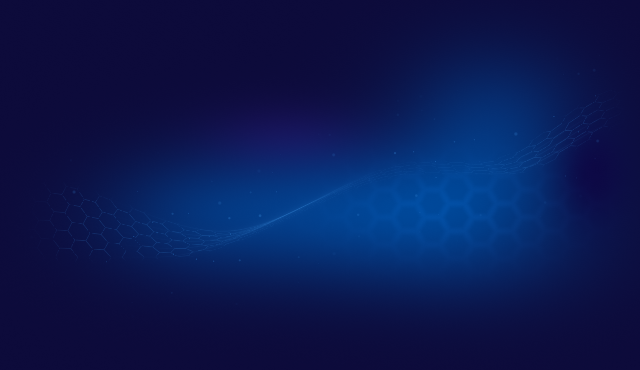
This background is drawn by a Shadertoy shader. Its source:

```glsl
const float ASPECT = 1.73;
const vec3 NIGHT = vec3(0.050, 0.042, 0.230);
const vec3 AZURE = vec3(0.000, 0.300, 0.630);
const vec3 VIOLET = vec3(0.045, 0.005, 0.070);
const vec3 LINE_COLOR = vec3(0.20, 0.52, 0.84);
const float MESH_CELL = 0.052;
const float MESH_ROWS = 4.0;
const float MESH_ALPHA = 0.27;
const float LINE_WIDTH = 0.0012;
const float BOKEH_CELL = 0.075;
const float BOKEH_ALPHA = 0.06;
const float DOT_CELL = 0.055;
const float DOT_DENSITY = 0.33;
const float DOT_ALPHA = 0.38;

float hash(vec2 p) {
    return fract(sin(dot(p, vec2(127.1, 311.7))) * 43758.5453);
}

float glow(vec2 p, vec2 center, vec2 radius) {
    vec2 d = (p - center) / radius;
    return exp(-dot(d, d));
}

// Distance to the nearest edge of a unit honeycomb
float hexEdge(vec2 p) {
    const vec2 s = vec2(1.0, 1.7320508);
    vec2 a = mod(p, s) - 0.5 * s;
    vec2 b = mod(p - 0.5 * s, s) - 0.5 * s;
    vec2 g = abs(dot(a, a) < dot(b, b) ? a : b);
    return 0.5 - max(g.x, dot(g, vec2(0.5, 0.8660254)));
}

float upperEdge(float x) {
    return 0.505 - 0.13 * smoothstep(0.1, 0.6, x)
        + 0.19 * smoothstep(0.6, 1.15, x) + 0.20 * smoothstep(1.3, 1.7, x);
}

float lowerEdge(float x) {
    return 0.305 + 0.225 * smoothstep(0.45, 1.15, x)
        + 0.16 * smoothstep(1.37, 1.77, x);
}

float stroke(float dist, float width) {
    float aa = 0.75 / iResolution.y;
    return 1.0 - smoothstep(0.5 * width - aa, 0.5 * width + aa, dist);
}

vec3 background(vec2 p) {
    float light = 0.50 * glow(p, vec2(1.33, 0.67), vec2(0.25, 0.20))
        + 0.72 * glow(p, vec2(0.97, 0.445), vec2(0.43, 0.16))
        + 0.35 * glow(p, vec2(0.52, 0.42), vec2(0.27, 0.16))
        + 0.32 * glow(p, vec2(1.30, 0.41), vec2(0.28, 0.21))
        + 0.18 * glow(p, vec2(1.00, 0.29), vec2(0.52, 0.14));
    vec3 color = mix(NIGHT, AZURE, min(light, 1.0));
    color += VIOLET * glow(p, vec2(0.77, 0.63), vec2(0.22, 0.09));
    float shade = glow(p, vec2(1.60, 0.53), vec2(0.09, 0.13));
    return mix(color, vec3(0.055, 0.005, 0.25), 0.7 * shade);
}

// Small round sparks scattered along the ribbon
float sparks(vec2 p) {
    vec2 id = floor(p / DOT_CELL);
    float seed = hash(id);
    vec2 offset = 0.2 + 0.6 * vec2(hash(id + 17.3), hash(id + 41.9));
    vec2 center = (id + offset) * DOT_CELL;
    float middle = 0.5 * (upperEdge(center.x) + lowerEdge(center.x));
    float near = exp(-pow((center.y - middle) / 0.12, 2.0));
    float radius = mix(0.0015, 0.0045, pow(hash(id + 7.7), 2.0));
    float disk = 1.0 - smoothstep(0.4 * radius, 1.5 * radius, length(p - center));
    return step(1.0 - DOT_DENSITY, seed) * disk * near;
}

void mainImage(out vec4 fragColor, in vec2 fragCoord) {
    vec2 p = fragCoord / iResolution.xy * vec2(ASPECT, 1.0);
    vec3 color = background(p);

    // Large blurred honeycomb below the ribbon
    float blurred = 1.0 - smoothstep(0.0, 0.22, hexEdge(p.yx / BOKEH_CELL));
    float bokehMask = glow(p, vec2(1.24, 0.43), vec2(0.26, 0.11));
    color += LINE_COLOR * BOKEH_ALPHA * (blurred - 0.4) * bokehMask;

    // Honeycomb stretched between the two ribbon edges
    float top = upperEdge(p.x);
    float bottom = lowerEdge(p.x);
    float across = (p.y - bottom) / (top - bottom);
    vec2 mesh = vec2(across * MESH_ROWS, p.x / MESH_CELL + 0.6 * across);
    float edge = hexEdge(mesh);
    float slope = length(vec2(dFdx(edge), dFdy(edge))) * iResolution.y;
    float web = stroke(edge / max(slope, 4.0), LINE_WIDTH);
    float ends = smoothstep(0.06, 0.24, p.x) * (1.0 - smoothstep(1.56, 1.70, p.x));
    float inside = smoothstep(-0.12, 0.12, across) * (1.0 - smoothstep(0.85, 1.1, across));
    float open = mix(0.35, 1.0, smoothstep(0.18, 0.5, abs(p.x - 0.98)));
    float alpha = MESH_ALPHA * web * inside * open;

    // Fine strands that gather at the narrow parts
    for (int i = 0; i < 5; i++) {
        float t = float(i) / 4.0;
        float x = p.x + 0.03 * t;
        float y = mix(upperEdge(x), lowerEdge(x), t);
        float tilt = (mix(upperEdge(x + 0.01), lowerEdge(x + 0.01), t) - y) / 0.01;
        float dist = abs(p.y - y) / sqrt(1.0 + tilt * tilt);
        float gather = glow(p, vec2(0.70, 0.40), vec2(0.24, 0.3))
            + t * glow(p, vec2(1.47, 0.56), vec2(0.17, 0.3));
        alpha += gather * (0.13 * stroke(dist, LINE_WIDTH) + 0.035 * exp(-dist / 0.008));
    }
    alpha += DOT_ALPHA * sparks(p);
    color = mix(color, LINE_COLOR, clamp(alpha * ends, 0.0, 1.0));

    // Faint grain against banding
    color += (hash(fragCoord) - 0.5) / 255.0;
    fragColor = vec4(color, 1.0);
}
```
